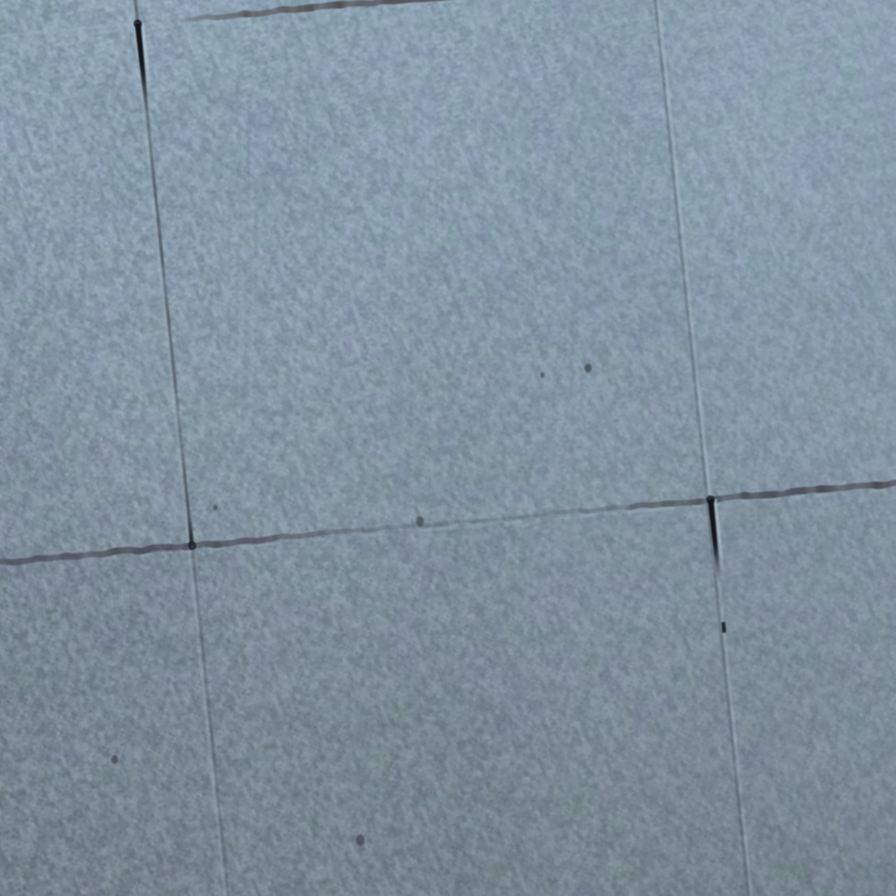
Write a Shadertoy shader that draws this texture.

```glsl
// Blue-grey wall panels in a slightly tilted grid, with worn joints.
// Two skewed axes give the seam distances; value noise breaks up the seams
// and adds grain, while hashed specks and short gashes supply the wear.

float hash(vec2 p) {
    return fract(sin(dot(p, vec2(127.1, 311.7))) * 43758.5453);
}

float noise(vec2 p) {
    vec2 i = floor(p), f = fract(p);
    f = f * f * (3.0 - 2.0 * f);
    return mix(mix(hash(i), hash(i + vec2(1, 0)), f.x),
               mix(hash(i + vec2(0, 1)), hash(i + vec2(1, 1)), f.x), f.y);
}

// Soft-edged stroke around zero distance
float stroke(float d, float halfWidth) {
    float blur = 0.0012 + 0.5 / iResolution.y;
    return 1.0 - smoothstep(max(halfWidth - blur, 0.0), halfWidth + blur, abs(d));
}

vec3 panelColor(vec2 uv, float below) {
    vec3 col = mix(vec3(0.475, 0.525, 0.565), vec3(0.545, 0.625, 0.69),
                   smoothstep(-0.1, 1.0, uv.y + 0.12 * (uv.x - 0.5)));
    col -= 0.012 * below;

    // Broad stains, then slanted grain in two sizes
    col += 0.025 * (noise(uv * 6.0) - 0.5);
    vec2 slant = vec2(uv.x + 0.4 * uv.y, uv.y - 0.3 * uv.x);
    float grain = noise(slant * vec2(190.0, 130.0)) + 0.7 * noise(slant * 290.0 + 17.0) - 0.85;
    col += grain * mix(0.10, 0.07, uv.x);

    // Faint shifts of hue
    float tint = noise(uv * 38.0 + 9.0) - 0.5;
    return col + tint * vec3(0.012, -0.012, 0.022);
}

void mainImage(out vec4 fragColor, in vec2 fragCoord) {
    vec2 uv = fragCoord / iResolution.xy;
    vec2 size = vec2(0.584, 0.588);
    vec2 q = vec2(uv.x + 0.104 * uv.y - 0.255, uv.y - 0.089 * uv.x - 0.372);
    vec2 cell = q / size;
    vec2 line = floor(cell + 0.5);
    vec2 d = q - line * size;
    vec3 pale = vec3(0.64, 0.71, 0.76);
    vec3 dark = vec3(0.23, 0.24, 0.27);
    vec3 black = vec3(0.07, 0.08, 0.10);

    vec3 col = panelColor(uv, step(cell.y, 0.0));

    // Horizontal joints: alternate rows are worn at the ends or in the middle
    float upper = mod(line.y, 2.0);
    float ends = mix(0.22, 0.85, smoothstep(0.1, 0.58, abs(cell.x - 0.55)));
    float middle = 0.9 * smoothstep(-0.02, 0.3, cell.x);
    float wear = mix(ends, middle, upper);
    float rough = noise(vec2(uv.x * 95.0, line.y * 7.0));
    float wobble = 0.003 * (noise(vec2(uv.x * 70.0, 3.0)) - 0.5);
    float width = 0.0015 + 0.0032 * wear * (0.6 + 0.4 * rough);
    col = mix(col, pale, 0.35 * stroke(d.y + 0.006, 0.0018) * smoothstep(0.45, 0.8, rough));
    col = mix(col, pale, 0.3 * upper * stroke(d.y, 0.002) * step(cell.x, 0.0));
    col = mix(col, dark + upper * vec3(0.05, 0.02, 0.0),
              wear * (0.55 + 0.45 * rough) * stroke(d.y + wobble, width));

    // Vertical joints: dark hairlines alternate with raised pale ones
    float raised = mod(line.x, 2.0);
    float drop = fract(-cell.y);
    float streak = noise(vec2(line.x * 5.0, uv.y * 28.0));
    float fade = mix(0.25, 0.65, streak) * mix(0.65, 1.0, step(0.0, cell.y));
    col = mix(col, mix(dark, pale, raised), fade * stroke(d.x, 0.0017));
    col = mix(col, mix(pale, dark, raised), 0.25 * stroke(d.x + 0.004, 0.0015));

    // Gashes hang below every other crossing, tapering, with a lit right edge
    float gashed = mod(line.x + ceil(cell.y), 2.0);
    float taper = gashed * (1.0 - smoothstep(0.07, 0.17, drop));
    col = mix(col, pale + 0.06, 0.6 * taper * stroke(d.x - 0.0055, 0.0015));
    col = mix(col, black, taper * stroke(d.x, 0.0032 - 0.008 * drop));
    float chip = gashed * raised * stroke((drop - 0.245) * size.y, 0.006);
    col = mix(col, black, 0.85 * chip * stroke(d.x, 0.0022));

    // Small dark nick rising from the ungashed crossings, and a dot on each
    float plain = 1.0 - mod(line.x + line.y, 2.0);
    float nick = plain * (1.0 - raised) * smoothstep(0.94, 0.99, drop);
    col = mix(col, black, 0.7 * nick * stroke(d.x, 0.0022));
    col = mix(col, black, 0.8 * (1.0 - raised * plain) * stroke(length(d), 0.0045));

    // Scattered specks
    for (float i = 0.0; i < 7.0; i++) {
        vec2 center = vec2(hash(vec2(i, 2.3)), hash(vec2(i, 8.1)));
        float radius = mix(0.002, 0.0048, hash(vec2(i, 5.7)));
        vec2 offset = (uv - center) * vec2(1.0, 0.75);
        col = mix(col, dark, 0.65 * stroke(length(offset), radius));
    }

    fragColor = vec4(clamp(col, 0.0, 1.0), 1.0);
}
```
